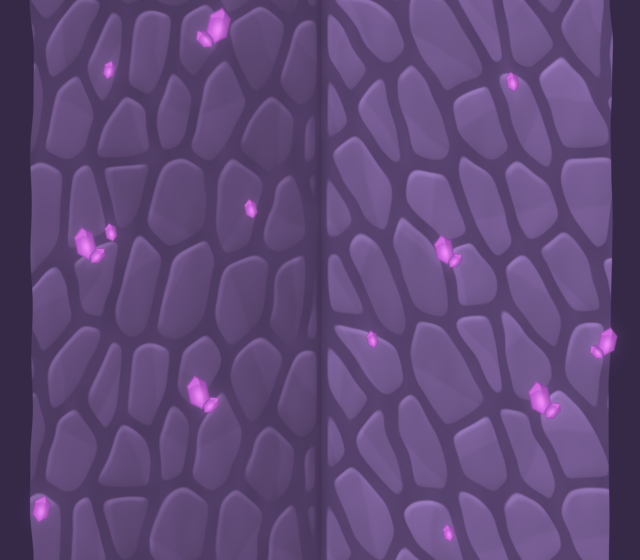
Write a Shadertoy shader that draws this texture.

```glsl
// Two panels of tall violet stones split by a dark seam, with pink crystals.
// Stones are sheared, vertically tiling Voronoi cells with rounded, lit edges;
// crystals are faceted hexagons with a soft glow, drawn in a loop.

// Layout, in units of the canvas height
const float LEFT_EDGE = 0.060;
const float RIGHT_EDGE = 1.088;
const float SEAM = 0.574;
const float PERIOD = 0.591;       // vertical repeat of the stones
const float TILE_TOP = 0.854;
const float ROWS = 4.0;
const float COLUMN_WIDTH = 0.088;
const float JITTER = 0.72;
const float HALF_GAP = 0.0075;
const float ROUNDING = 170.0;     // higher gives sharper corners
const vec2 LIGHT_DIR = vec2(-0.35, 0.94);

// Palette
const vec3 BACKDROP = vec3(0.21, 0.16, 0.28);
const vec3 GAP_LEFT = vec3(0.31, 0.235, 0.39);
const vec3 GAP_RIGHT = vec3(0.34, 0.26, 0.43);
const vec3 STONE_LEFT = vec3(0.385, 0.295, 0.475);
const vec3 STONE_RIGHT = vec3(0.435, 0.34, 0.54);
const vec3 CRYSTAL_DARK = vec3(0.53, 0.27, 0.61);
const vec3 CRYSTAL_MID = vec3(0.72, 0.35, 0.80);
const vec3 CRYSTAL_LIGHT = vec3(0.95, 0.55, 0.98);

// Crystal groups: centre, then half height signed by the companion's side
const float PAIR_SIZE = 0.0255;   // larger crystals get a companion
const int GROUPS = 13;
const vec3 CRYSTALS[GROUPS] = vec3[GROUPS](
    vec3(0.390, 0.954, -0.033), vec3(0.195, 0.875, -0.017),
    vec3(0.152, 0.565, 0.030), vec3(0.198, 0.585, 0.017),
    vec3(0.448, 0.627, 0.018), vec3(0.354, 0.299, 0.031),
    vec3(0.074, 0.091, -0.025), vec3(0.793, 0.554, 0.027),
    vec3(0.665, 0.394, 0.016), vec3(0.915, 0.854, 0.018),
    vec3(0.964, 0.289, 0.031), vec3(1.085, 0.390, -0.026),
    vec3(0.801, 0.048, 0.016));

float hash(vec2 p) {
    return fract(sin(dot(p, vec2(127.1, 311.7))) * 43758.5453);
}

float noise(vec2 p) {
    vec2 i = floor(p), f = fract(p);
    f = f * f * (3.0 - 2.0 * f);
    return mix(mix(hash(i), hash(i + vec2(1, 0)), f.x),
               mix(hash(i + vec2(0, 1)), hash(i + vec2(1, 1)), f.x), f.y);
}

// Cell identity that repeats every PERIOD, following the slanted columns
vec2 stoneId(vec2 cell, float lean) {
    float tile = floor(cell.y / ROWS);
    return vec2(cell.x + lean * tile + 40.0 * lean, cell.y - ROWS * tile);
}

vec2 stoneSite(vec2 cell, float lean) {
    vec2 id = stoneId(cell, lean);
    vec2 offset = vec2(hash(id), hash(id + 17.3)) - 0.5;
    return cell + 0.5 + vec2(0.5 * mod(cell.y, 2.0), 0.0) + JITTER * offset;
}

vec3 paintStones(vec2 p) {
    float right = step(SEAM, p.x);
    float lean = mix(1.0, -2.0, right);
    float rowHeight = PERIOD / ROWS;
    float shear = lean * COLUMN_WIDTH / PERIOD;
    vec2 warp = vec2(noise(p * 22.0), noise(p * 22.0 + 9.0)) - 0.5;
    vec2 w = p + 0.010 * warp - vec2(SEAM, TILE_TOP);
    vec2 g = vec2((w.x - shear * w.y) / COLUMN_WIDTH, w.y / rowHeight);

    // Nearest site
    vec2 base = floor(g), home = base, toHome = vec2(9.0);
    for (int j = -2; j <= 2; j++)
    for (int i = -2; i <= 2; i++) {
        vec2 cell = base + vec2(i, j);
        vec2 d = stoneSite(cell, lean) - g;
        if (dot(d, d) < dot(toHome, toHome)) { toHome = d; home = cell; }
    }

    // Smooth distance and normal of the surrounding edges, seam included
    float weight = exp(-ROUNDING * abs(p.x - SEAM));
    vec2 normal = vec2(1.0 - 2.0 * right, 0.0) * weight;
    for (int j = -2; j <= 2; j++)
    for (int i = -2; i <= 2; i++) {
        vec2 cell = home + vec2(i, j);
        if (i == 0 && j == 0) continue;
        vec2 d = stoneSite(cell, lean) - g;
        vec2 m = normalize(d - toHome);
        vec2 grad = vec2(m.x / COLUMN_WIDTH, m.y / rowHeight - m.x * shear / COLUMN_WIDTH);
        float e = exp(-ROUNDING * dot(0.5 * (d + toHome), m) / length(grad));
        weight += e;
        normal += e * normalize(grad);
    }
    vec2 id = stoneId(home, lean);
    float tone = hash(id + 5.1);
    float inside = -log(weight) / ROUNDING - HALF_GAP - 0.003 * hash(id + 8.7);
    float light = dot(normal / weight, LIGHT_DIR);

    // Broad tones, bevel, one flat facet and a lit rim
    float across = smoothstep(LEFT_EDGE, SEAM, p.x) * (1.0 - right);
    float outward = smoothstep(SEAM, RIGHT_EDGE, p.x);
    float grain = noise(p * vec2(40.0, 18.0)) - 0.5;
    vec3 stone = mix(STONE_LEFT, STONE_RIGHT, right) * (1.03 - 0.09 * across + 0.03 * outward);
    float angle = 6.283 * hash(id + 2.9);
    float facet = smoothstep(-0.04, 0.04, dot(toHome, vec2(cos(angle), sin(angle))) - 0.12);
    stone *= 0.98 + 0.07 * (tone - 0.5) + 0.05 * facet - 0.05 * toHome.y + 0.05 * grain;
    stone *= 1.0 + 0.10 * light * exp(-70.0 * max(inside, 0.0));
    float rim = smoothstep(0.0, 0.004, inside) * (1.0 - smoothstep(0.004, 0.012, inside));
    stone += vec3(0.075, 0.065, 0.085) * rim * smoothstep(0.05, 0.9, light);

    vec3 gap = mix(GAP_LEFT, GAP_RIGHT, right) * (1.0 + 0.08 * grain);
    vec3 col = mix(gap, stone, smoothstep(-0.0015, 0.0025, inside));
    return col * (1.0 - 0.16 * exp(-abs(p.x - SEAM) / 0.010));
}

void paintCrystal(inout vec3 col, vec2 p, vec2 centre, float size, float tilt) {
    float c = cos(tilt), s = sin(tilt), px = 1.0 / iResolution.y;
    vec2 r = p - centre;
    vec2 q = vec2(c * r.x - s * r.y, s * r.x + c * r.y) / size, a = abs(q);
    float d = max(a.x - 0.58, (0.86 * a.x + a.y - 1.0) / 1.32);
    float side = smoothstep(-0.06, 0.06, q.x - 0.18);
    float cap = smoothstep(-0.06, 0.06, q.y + 0.3 * a.x - 0.48);
    vec3 face = mix(CRYSTAL_MID, CRYSTAL_DARK, 0.5 * side);
    face = mix(face, CRYSTAL_LIGHT, 0.35 * cap * (1.0 - side));
    vec2 core = (q - vec2(0.02, -0.2)) * vec2(3.2, 2.0);
    face = mix(face, CRYSTAL_LIGHT, 0.9 * exp(-dot(core, core)));
    face = mix(face, CRYSTAL_DARK, 0.7 * smoothstep(-0.14, 0.0, d));
    col += 0.07 * CRYSTAL_MID * exp(-max(d, 0.0) * size / 0.010);
    col = mix(col, face, 1.0 - smoothstep(-px, px, d * size));
}

void mainImage(out vec4 fragColor, in vec2 fragCoord) {
    vec2 p = fragCoord / iResolution.y;

    // Wall with uneven outer edges
    float leftEdge = LEFT_EDGE - 0.009 * noise(vec2(p.y * 11.0, 3.0));
    float rightEdge = RIGHT_EDGE + 0.010 * (noise(vec2(p.y * 13.0, 7.0)) - 0.3);
    float wall = min(p.x - leftEdge, rightEdge - p.x);
    vec3 col = mix(BACKDROP, paintStones(p), smoothstep(-0.001, 0.002, wall));

    // Crystals, the large ones with a small companion below
    for (int i = 0; i < GROUPS; i++) {
        vec3 k = CRYSTALS[i];
        float size = abs(k.z), side = sign(k.z);
        paintCrystal(col, p, k.xy, size, -0.22 * side);
        if (size > PAIR_SIZE)
            paintCrystal(col, p, k.xy + size * vec2(0.75 * side, -0.72), 0.6 * size, 0.75 * side);
    }
    fragColor = vec4(col, 1.0);
}
```
